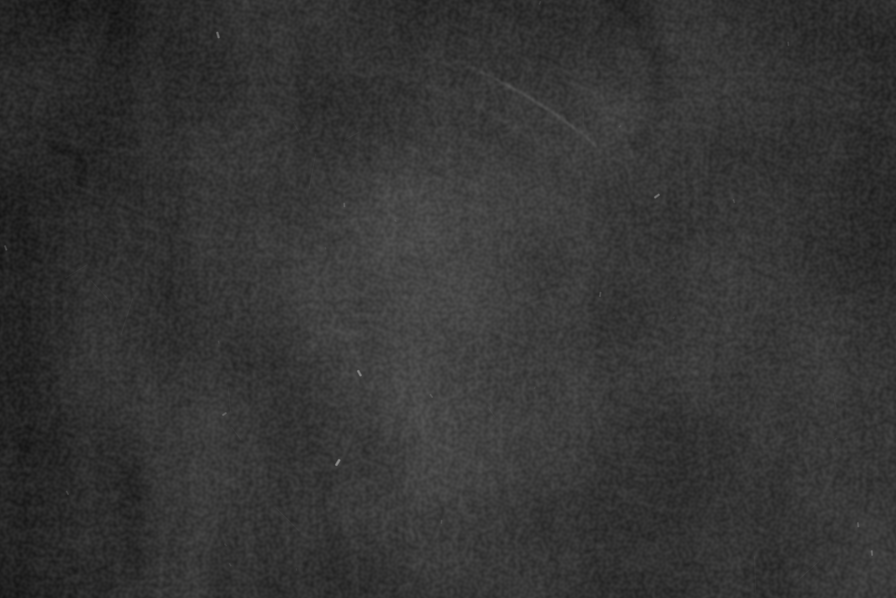
Write a WebGL 1 fragment shader that draws this texture.

```glsl
precision highp float;

uniform vec2 u_resolution;

const vec3 SLATE_TINT = vec3(1.0, 1.0, 0.995);
const float SLATE_TONE = 0.243;
const float CLOUD_SCALE = 2.6;
const float CLOUD_DEPTH = 0.075;
const float GRAIN_SCALE = 137.0;
const float GRAIN_DEPTH = 0.062;
const float MOTTLE_DEPTH = 0.035;
const float THREAD_DEPTH = 0.026;
const float STREAK_DEPTH = 0.032;
const float DRIP_DEPTH = 0.09;
const float EDGE_DEPTH = 0.075;
const float CHALK_DEPTH = 0.11;
const int SPECK_COUNT = 26;
const int SCRATCH_COUNT = 14;
const vec2 SWIPE_CENTER = vec2(0.445, 0.107);
const float SWIPE_RADIUS = 0.852;

float hash(vec2 p) {
  vec3 q = fract(vec3(p.xyx) * 0.1031);
  q += dot(q, q.yzx + 33.33);
  return fract((q.x + q.y) * q.z);
}

vec2 gradientAt(vec2 cell) {
  float angle = 6.28318 * hash(cell);
  return vec2(cos(angle), sin(angle));
}

float gradientNoise(vec2 p) {
  vec2 i = floor(p);
  vec2 f = p - i;
  vec2 w = f * f * f * (f * (f * 6.0 - 15.0) + 10.0);
  vec2 e = vec2(1.0, 0.0);
  float low = mix(dot(gradientAt(i), f), dot(gradientAt(i + e), f - e), w.x);
  float high = mix(dot(gradientAt(i + e.yx), f - e.yx),
                   dot(gradientAt(i + 1.0), f - 1.0), w.x);
  return mix(low, high, w.y);
}

float fbm(vec2 p) {
  float sum = 0.0;
  float gain = 1.0;
  for (int i = 0; i < 4; i++) {
    sum += gain * gradientNoise(p);
    p = mat2(0.8, 0.6, -0.6, 0.8) * p * 2.03 + 17.3;
    gain *= 0.5;
  }
  return sum;
}

float segmentDistance(vec2 p, vec2 halfSpan) {
  float t = clamp(dot(p, halfSpan) / dot(halfSpan, halfSpan), -1.0, 1.0);
  return length(p - halfSpan * t);
}

// Soft-edged part of a circle, angles in radians
float arcStroke(vec2 p, vec2 center, float radius, float width, vec2 span) {
  vec2 d = p - center;
  float angle = atan(d.y, d.x);
  float offset = (length(d) - radius) / width;
  float ends = smoothstep(span.x, span.x + 0.06, angle)
             * (1.0 - smoothstep(span.y - 0.25, span.y, angle));
  return exp(-offset * offset) * ends;
}

// Small chalk chips and faint hairline scratches
float chalkMarks(vec2 p, float aspect, float pixel) {
  float marks = 0.0;
  for (int i = 0; i < SPECK_COUNT + SCRATCH_COUNT; i++) {
    float id = float(i) + 1.0;
    bool scratch = i >= SPECK_COUNT;
    vec2 center = vec2(hash(vec2(id, 3.7)) * aspect, hash(vec2(id, 19.1)));
    float size = hash(vec2(id, 41.3));
    float angle = 0.5 + 1.9 * hash(vec2(id, 57.9));
    float reach = scratch ? 0.01 + 0.025 * size : 0.001 + 0.004 * size * size;
    float width = scratch ? 0.0006 : 0.0008 + 0.0016 * size * size;
    float d = segmentDistance(p - center, reach * vec2(cos(angle), sin(angle)));
    float ink = 1.0 - smoothstep(width - pixel, width + pixel, d);
    marks += ink * (scratch ? 0.035 : 0.06 + 0.38 * size * size * size);
  }
  return marks;
}

void main() {
  float pixel = 1.0 / u_resolution.y;
  vec2 p = gl_FragCoord.xy * pixel;
  float aspect = u_resolution.x * pixel;
  vec2 uv = vec2(p.x / aspect, p.y);

  // Wiped chalk clouds and darkened borders
  float tone = SLATE_TONE + CLOUD_DEPTH * fbm(p * CLOUD_SCALE + 4.7);
  vec2 edge = (uv - vec2(0.56, 0.45)) * vec2(1.75, 1.5);
  tone -= EDGE_DEPTH * smoothstep(0.1, 1.25, length(edge));
  tone -= 0.035 * (1.0 - smoothstep(0.0, 0.22, uv.x));

  // Vertical wash streaks, with dark drips at the lower left
  float warp = 0.02 * gradientNoise(p * 4.0);
  float streak = gradientNoise(vec2((p.x + warp) * 19.0, p.y * 1.6));
  float leftward = 1.0 - smoothstep(0.2, 0.6, uv.x);
  tone += STREAK_DEPTH * streak * mix(0.45, 1.0, leftward);
  float drip = gradientNoise(vec2((p.x + warp) * 15.0 + 8.0, p.y * 2.2));
  tone -= DRIP_DEPTH * max(drip, 0.0) * leftward * (1.0 - smoothstep(0.05, 0.35, p.y));

  // Fine grain and crossed wiping threads
  vec2 g = mat2(0.92, 0.39, -0.39, 0.92) * p;
  tone += GRAIN_DEPTH * gradientNoise(g * GRAIN_SCALE);
  tone += MOTTLE_DEPTH * gradientNoise(g * GRAIN_SCALE * 0.43 + 31.0);
  float weave = 0.5 + gradientNoise(p * 3.1 + 9.0);
  tone += THREAD_DEPTH * weave * gradientNoise(vec2(p.x * 11.0, p.y * 118.0));
  tone += THREAD_DEPTH * (1.2 - weave) * gradientNoise(vec2(p.x * 121.0, p.y * 13.0));

  // Curved chalk swipes and dark eraser smudges
  float dust = 0.65 + 0.8 * gradientNoise(p * 65.0);
  float swipe = arcStroke(p, SWIPE_CENTER, SWIPE_RADIUS, 0.0035, vec2(0.84, 1.28));
  swipe += 0.3 * arcStroke(p, SWIPE_CENTER, SWIPE_RADIUS - 0.055, 0.006, vec2(0.9, 1.45));
  swipe += 0.22 * arcStroke(p, vec2(0.6, 0.32), 0.13, 0.012, vec2(1.4, 3.1));
  tone += CHALK_DEPTH * swipe * dust;
  tone -= 0.035 * arcStroke(p, vec2(0.92, 0.86), 0.18, 0.022, vec2(-0.7, 1.1));
  tone -= 0.04 * arcStroke(p, vec2(0.09, 0.71), 0.045, 0.009, vec2(-0.5, 1.9));

  tone += chalkMarks(p, aspect, pixel);
  gl_FragColor = vec4(clamp(tone, 0.0, 1.0) * SLATE_TINT, 1.0);
}
```
